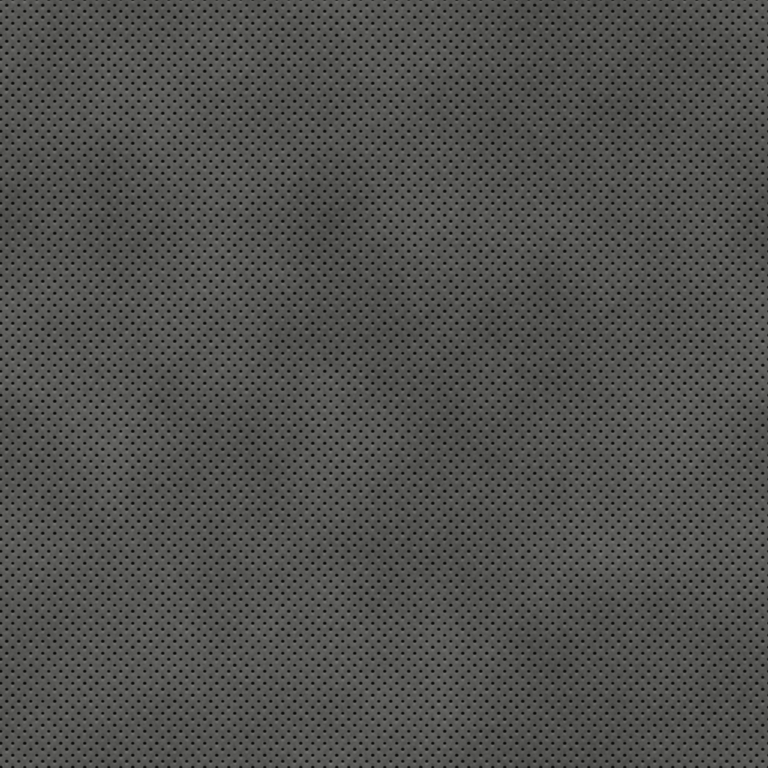
This texture is drawn by a WebGL 1 fragment shader. Its source:

```glsl
precision highp float;
// Dark perforated sheet: a staggered lattice of small round holes, each with
// a lit lower lip and a shaded upper lip, over cloudy, finely grained metal.
// Every hash and noise lattice wraps, so the sheet tiles in both directions.

uniform vec2 u_resolution;

const float REPEATS = 64.0;          // lattice cells per side, two holes each
const vec2  PHASE = vec2(0.0625);    // lattice offset, in cells
const float HOLE_RADIUS = 0.11;      // in cells
const float HOLE_SOFTNESS = 0.08;
const float HOLE_VARIATION = 0.022;
const float HOLE_STRETCH = 0.87;     // below 1 widens the holes
const float LIP_OFFSET = 0.23;
const float LIP_RADIUS = 0.13;
const float LIP_LIGHT = 0.075;
const float LIP_SHADE = 0.035;
const float CLOUD_AMOUNT = 0.10;
const float GRAIN_AMOUNT = 0.055;
const vec3  METAL = vec3(0.342, 0.342, 0.332);
const vec3  HOLE = vec3(0.045, 0.045, 0.036);

float hash(vec2 p) {
  vec3 q = fract(vec3(p.xyx) * 0.1031);
  q += dot(q, q.yzx + 33.33);
  return fract((q.x + q.y) * q.z);
}

// Value noise wrapping after "period" lattice steps.
float tileNoise(vec2 uv, float period, float seed) {
  vec2 p = uv * period;
  vec2 i = floor(p);
  vec2 f = p - i;
  f = f * f * (3.0 - 2.0 * f);
  vec2 a = mod(i, period) + seed;
  vec2 b = mod(i + 1.0, period) + seed;
  return mix(mix(hash(a), hash(vec2(b.x, a.y)), f.x),
             mix(hash(vec2(a.x, b.y)), hash(b), f.x), f.y);
}

float clouds(vec2 uv) {
  float sum = 0.0;
  float weight = 0.5;
  float period = 7.0;
  for (int octave = 0; octave < 4; octave++) {
    sum += weight * (tileNoise(uv, period, period * 3.0) - 0.5);
    weight *= 0.5;
    period *= 2.0;
  }
  return sum;
}

// One of the two hole lattices: x = opening, y = lip light minus shade.
vec2 perforation(vec2 grid, float seed, float blur) {
  vec2 id = mod(floor(grid), REPEATS);
  vec2 p = fract(grid) - 0.5;
  p.x *= HOLE_STRETCH;
  float radius = HOLE_RADIUS + HOLE_VARIATION * (hash(id + seed) - 0.5);
  float opening = 1.0 - smoothstep(radius - blur, radius + blur, length(p));
  float strength = 0.6 + 0.8 * hash(id + seed + 71.0);
  vec2 offset = vec2(0.0, LIP_OFFSET);
  float light = 1.0 - smoothstep(0.0, LIP_RADIUS + blur, length(p + offset));
  float shade = 1.0 - smoothstep(0.0, LIP_RADIUS + blur, length(p - offset));
  return vec2(opening, strength * LIP_LIGHT * light - LIP_SHADE * shade);
}

void main() {
  vec2 uv = gl_FragCoord.xy / u_resolution;
  float pixel = REPEATS / min(u_resolution.x, u_resolution.y);
  float blur = max(HOLE_SOFTNESS, 0.6 * pixel);

  // Worn metal: broad clouds and fine grain
  float grain = 0.6 * tileNoise(uv, 256.0, 19.0)
              + 0.4 * tileNoise(uv, 512.0, 43.0) - 0.5;
  vec3 color = METAL + CLOUD_AMOUNT * clouds(uv) + GRAIN_AMOUNT * grain;

  // Staggered holes, the second lattice shifted by half a cell
  vec2 grid = uv * REPEATS - PHASE;
  vec2 holes = perforation(grid, 5.0, blur)
             + perforation(grid + 0.5, 131.0, blur);
  color += holes.y;
  color = mix(color, HOLE, clamp(holes.x, 0.0, 1.0));

  gl_FragColor = vec4(color, 1.0);
}
```
